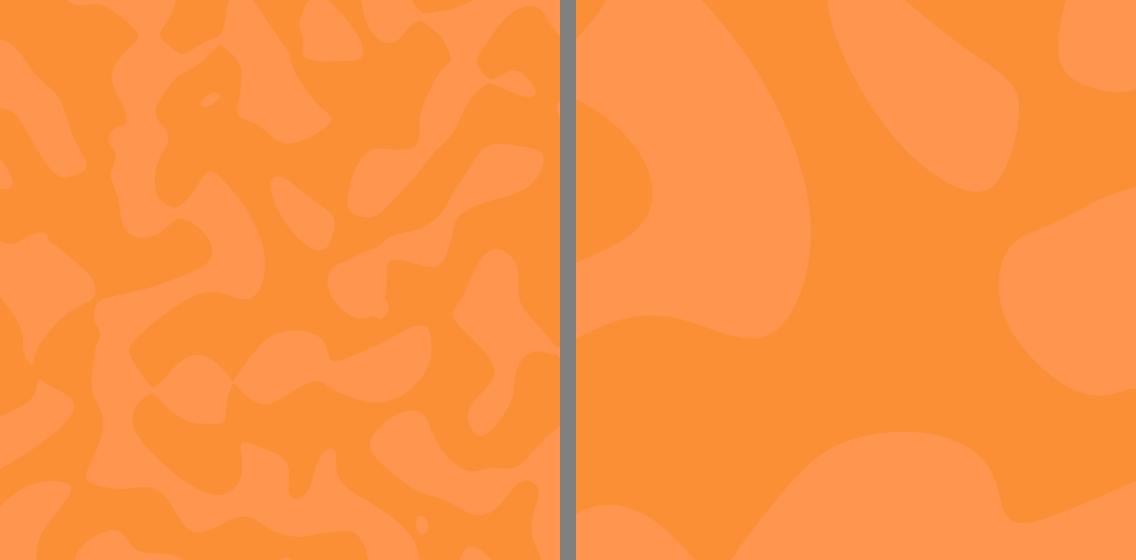
Left, the full canvas; right, a detail of the centre.
A WebGL 2 fragment shader for this pattern:

```glsl
#version 300 es
precision highp float;
// Two-tone liquid marbling: coral lobes, necks and droplets flowing over orange.

#define ORANGE vec3(0.98, 0.56, 0.21)
#define CORAL vec3(1.00, 0.59, 0.31)
#define WAVES 22          // sines layered into the liquid
#define LOW_FREQ 3.8      // cycles per canvas of the broadest wave
#define HIGH_FREQ 8.0     // cycles per canvas of the finest wave
#define LEVEL 0.15        // higher values leave less coral
#define FLOW 0.024        // strength of the liquid bending
#define DROP_GRID 6.0     // droplet cells across the canvas
#define DROP_CHANCE 0.5   // part of the cells that hold a droplet
#define DROP_RADIUS 0.022 // largest droplet, in canvas units
#define SEED 0.37

const float TAU = 6.2831853;

uniform vec2 u_resolution;
out vec4 fragColor;

vec3 hash3(vec2 p) {
  vec3 q = fract(p.xyx * vec3(0.1031, 0.1030, 0.0973));
  q += dot(q, q.yxz + 33.33);
  return fract((q.xxy + q.yzz) * q.zyx);
}

// Slow bending that stretches lobes into teardrops and curls.
vec2 flow(vec2 p) {
  p += FLOW * sin(p.yx * vec2(15.0, 13.0) + p * vec2(6.0, -5.0) + vec2(0.7, 2.9));
  p += 0.4 * FLOW * sin(p.yx * vec2(31.0, 34.0) + p * vec2(-11.0, 9.0) + vec2(4.1, 1.3));
  return p;
}

// Plane waves in all directions within a narrow band: rounded, winding lobes.
float lobes(vec2 p) {
  float sum = 0.0;
  for (int i = 0; i < WAVES; i++) {
    float n = float(i) + 1.0;
    float angle = 0.5 * TAU * fract(n * 0.5698);
    float freq = mix(LOW_FREQ, HIGH_FREQ, fract(n * 0.7549));
    float phase = fract(n * n * 0.327 + SEED);
    sum += sin(TAU * (freq * dot(p, vec2(cos(angle), sin(angle))) + phase));
  }
  return sum / sqrt(0.5 * float(WAVES));
}

// Sparse round bumps of both signs that pinch off as small droplets.
float droplets(vec2 p) {
  vec2 home = floor(p * DROP_GRID);
  float sum = 0.0;
  for (int y = -1; y <= 1; y++) {
    for (int x = -1; x <= 1; x++) {
      vec2 cell = home + vec2(x, y);
      vec3 site = hash3(cell + 17.0);
      vec3 kind = hash3(cell + 71.0);
      vec2 offset = p - (cell + site.xy) / DROP_GRID;
      float radius = DROP_RADIUS * mix(0.5, 1.0, site.z);
      float tone = kind.y < 0.65 ? 1.0 : -1.0;
      float bump = exp(-dot(offset, offset) / (radius * radius));
      sum += step(kind.x, DROP_CHANCE) * tone * bump;
    }
  }
  return sum;
}

void main() {
  vec2 uv = gl_FragCoord.xy / u_resolution.y;
  vec2 p = flow(uv);
  float field = lobes(p) - LEVEL + 2.4 * droplets(p);
  float edge = max(fwidth(field), 1e-5);
  float coral = smoothstep(-edge, edge, field);
  fragColor = vec4(mix(ORANGE, CORAL, coral), 1.0);
}
```
